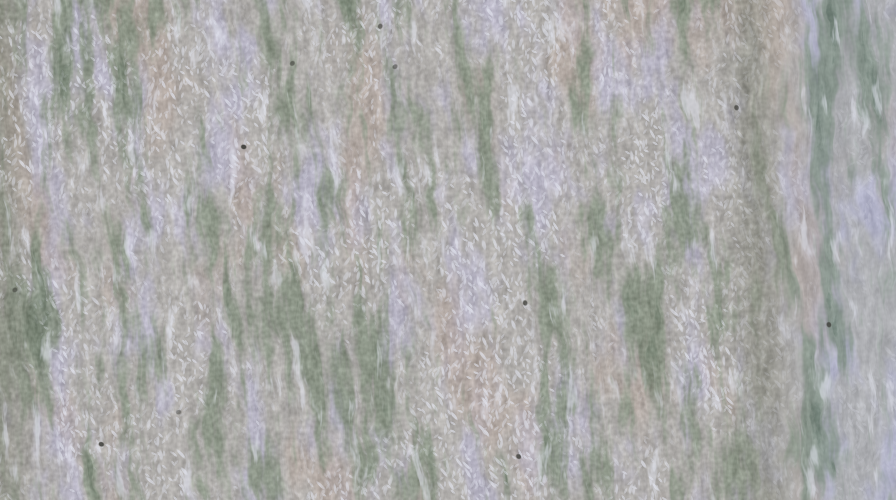
A WebGL 1 fragment shader for this texture:

```glsl
precision highp float;
// Draws a fibrous pale green mineral: upright streaks, pearly flakes and dark pits.
uniform vec2 u_resolution;

const vec3 STONE = vec3(0.695, 0.685, 0.675);
const vec3 GREEN = vec3(0.515, 0.555, 0.495);
const vec3 DEEP_GREEN = vec3(0.40, 0.45, 0.39);
const vec3 LAVENDER = vec3(0.725, 0.715, 0.775);
const vec3 ROSE = vec3(0.715, 0.665, 0.635);
const vec3 PEARL = vec3(0.89, 0.90, 0.94);
const vec3 SHADOW = vec3(0.53, 0.535, 0.495);
const vec3 PIT = vec3(0.22, 0.22, 0.20);

vec2 hash2(vec2 cell) {
  vec2 k = vec2(dot(cell, vec2(127.1, 311.7)), dot(cell, vec2(269.5, 183.3)));
  return fract(sin(k) * 43758.5);
}

float cornerSlope(vec2 cell, vec2 offset) {
  float angle = 6.2832 * hash2(cell).x;
  return dot(vec2(cos(angle), sin(angle)), offset);
}

// Gradient noise, about -0.7 to 0.7
float gradientNoise(vec2 p) {
  vec2 i = floor(p);
  vec2 f = p - i;
  vec2 u = f * f * f * (f * (f * 6.0 - 15.0) + 10.0);
  vec2 e = vec2(1.0, 0.0);
  float low = mix(cornerSlope(i, f), cornerSlope(i + e, f - e), u.x);
  float high = mix(cornerSlope(i + e.yx, f - e.yx), cornerSlope(i + 1.0, f - 1.0), u.x);
  return mix(low, high, u.y);
}

float fbm(vec2 p) {
  float sum = 0.0;
  float amplitude = 0.6;
  for (int octave = 0; octave < 4; octave++) {
    sum += amplitude * gradientNoise(p);
    p = p * 2.03 + vec2(17.3, 9.1);
    amplitude *= 0.55;
  }
  return sum;
}

// Scattered soft ellipses; size is in cells, spread is the turn from upright
float flakes(vec2 p, float scale, vec2 size, float spread, float share) {
  vec2 q = p * scale;
  vec2 home = floor(q);
  float cover = 0.0;
  for (int y = -1; y <= 1; y++) {
    for (int x = -1; x <= 1; x++) {
      vec2 cell = home + vec2(float(x), float(y));
      vec2 pick = hash2(cell + 71.0);
      vec2 d = q - cell - hash2(cell);
      float angle = (pick.x - 0.5) * 2.0 * spread;
      float c = cos(angle);
      float s = sin(angle);
      d = vec2(c * d.x + s * d.y, c * d.y - s * d.x) / size;
      float body = 1.0 - smoothstep(0.45, 1.0, length(d));
      cover = max(cover, body * step(pick.y, share) * (0.5 + 0.5 * pick.x));
    }
  }
  return cover;
}

float band(float x, float centre, float width) {
  float d = (x - centre) / width;
  return exp(-d * d);
}

void main() {
  vec2 p = gl_FragCoord.xy / u_resolution.y;
  float across = gl_FragCoord.x / u_resolution.x;
  float focus = 1.0 - 0.6 * smoothstep(0.82, 0.90, across);

  // Fibres lean slightly and wander
  vec2 fibre = p + vec2(0.07 * p.y, 0.0);
  fibre.x += 0.022 * fbm(p * vec2(5.0, 4.0)) + 0.007 * gradientNoise(p * vec2(28.0, 19.0));

  float broad = fbm(fibre * vec2(9.0, 1.7) + 4.0);
  float streak = fbm(fibre * vec2(24.0, 4.2) + 31.0);
  float fine = fbm(fibre * vec2(62.0, 15.0) + 57.0);
  float crust = fbm(p * vec2(48.0, 36.0) + 83.0);
  float grain = gradientNoise(p * 118.0);
  float patches = fbm(p * vec2(4.5, 3.2) + 12.0);

  // Stone tints and green veins
  vec3 color = mix(STONE, LAVENDER, smoothstep(-0.05, 0.30, fbm(fibre * vec2(11.0, 4.0) + 90.0)));
  color = mix(color, ROSE, 0.7 * smoothstep(0.0, 0.35, fbm(fibre * vec2(7.0, 2.5) + 140.0)));
  float vein = broad * 0.8 + streak * 0.9 + fine * 0.25 - patches * 0.35;
  color = mix(color, GREEN, 0.88 * smoothstep(-0.02, 0.34, vein));
  float clot = streak + 0.5 * broad + 0.25 * crust;
  color = mix(color, DEEP_GREEN, 0.65 * smoothstep(0.34, 0.52, clot));

  // Wide shading: dim left rim, shaded groove, cool right side
  float rim = 1.0 - smoothstep(0.0, 0.045, across);
  float groove = band(across + 0.02 * p.y, 0.855, 0.025);
  color = mix(color, SHADOW, 0.55 * rim + 0.60 * groove);
  color += vec3(-0.015, 0.0, 0.025) * smoothstep(0.86, 0.92, across);

  // Relief of fibres and crust
  float relief = 0.13 * fine + 0.10 * crust * focus + 0.06 * streak;
  color += relief + 0.075 * grain * focus;

  // Pearly glints gather on pale patches
  float pale = smoothstep(-0.22, 0.25, patches - 0.7 * vein + 0.3 * crust);
  float glints = flakes(fibre, 48.0, vec2(0.20, 0.62), 0.7, 0.55);
  glints = max(glints, 0.85 * flakes(p + 3.7, 85.0, vec2(0.26, 0.65), 1.2, 0.50));
  color = mix(color, PEARL, 0.68 * glints * pale * focus * (1.0 - 0.6 * groove));
  float sheen = smoothstep(0.16, 0.42, fbm(fibre * vec2(30.0, 7.0) + 201.0));
  color = mix(color, PEARL, 0.55 * sheen * (1.0 - 0.7 * groove));

  // Rare dark pits
  float pits = flakes(p + 8.3, 9.0, vec2(0.055, 0.065), 1.5, 0.07);
  color = mix(color, PIT, 0.9 * pits);

  gl_FragColor = vec4(clamp(color, 0.0, 1.0), 1.0);
}
```
